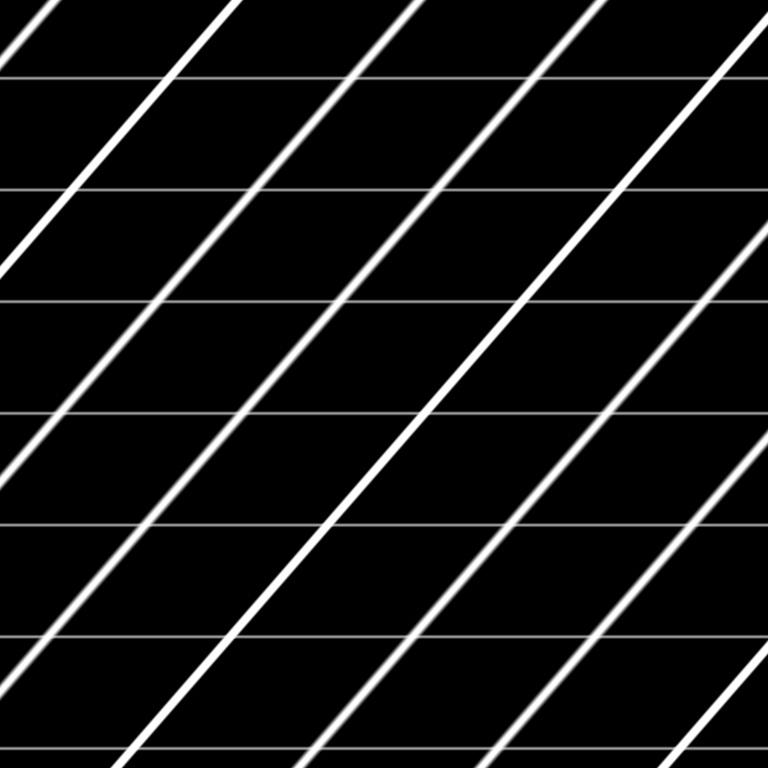
A Shadertoy shader for this pattern:

```glsl
// Broad white diagonals over thin grey horizontal rules on black.
// Each family is a repeated signed distance to its nearest line; two of
// every three diagonals have softer edges than the third.

const float RULE_SPACING = 0.14545;     // seven rules up the canvas
const float RULE_OFFSET = 0.0254;
const float RULE_HALF_WIDTH = 0.00175;
const float RULE_SOFTNESS = 0.00175;
const float RULE_GREY = 0.62;

const float DIAGONAL_ANGLE = 0.8552;    // 49 degrees
const float DIAGONAL_SPACING = 0.1791;  // measured across the lines
const float DIAGONAL_START_X = 0.1513;  // where line zero meets the bottom edge
const float DIAGONAL_HALF_WIDTH = 0.0056;
const float CRISP_EDGE = 0.0020;
const float SOFT_EDGE = 0.0038;

// Index of the nearest line in a repeated family.
float nearestLine(float position, float spacing) {
    return floor(position / spacing + 0.5);
}

// Distance to the nearest line in a repeated family.
float lineDistance(float position, float spacing) {
    return abs(position - spacing * nearestLine(position, spacing));
}

// Coverage of a stroke whose edge fades over softness on either side.
float stroke(float dist, float halfWidth, float softness) {
    return 1.0 - smoothstep(halfWidth - softness, halfWidth + softness, dist);
}

// Every third diagonal is crisp, the two between are soft.
float diagonalSoftness(float index) {
    return mod(index, 3.0) < 0.5 ? CRISP_EDGE : SOFT_EDGE;
}

void mainImage(out vec4 fragColor, in vec2 fragCoord) {
    vec2 uv = fragCoord / iResolution.y;
    float pixel = 1.0 / iResolution.y;

    // Horizontal rules
    float ruleDist = lineDistance(uv.y - RULE_OFFSET, RULE_SPACING);
    float rules = RULE_GREY * stroke(ruleDist, RULE_HALF_WIDTH, max(RULE_SOFTNESS, 0.75 * pixel));

    // Diagonals, measured along their normal
    vec2 normal = vec2(sin(DIAGONAL_ANGLE), -cos(DIAGONAL_ANGLE));
    float across = dot(uv - vec2(DIAGONAL_START_X, 0.0), normal);
    float index = nearestLine(across, DIAGONAL_SPACING);
    float softness = max(diagonalSoftness(index), 0.75 * pixel);
    float diagonals = stroke(lineDistance(across, DIAGONAL_SPACING), DIAGONAL_HALF_WIDTH, softness);

    // White lies over grey
    fragColor = vec4(vec3(mix(rules, 1.0, diagonals)), 1.0);
}
```
